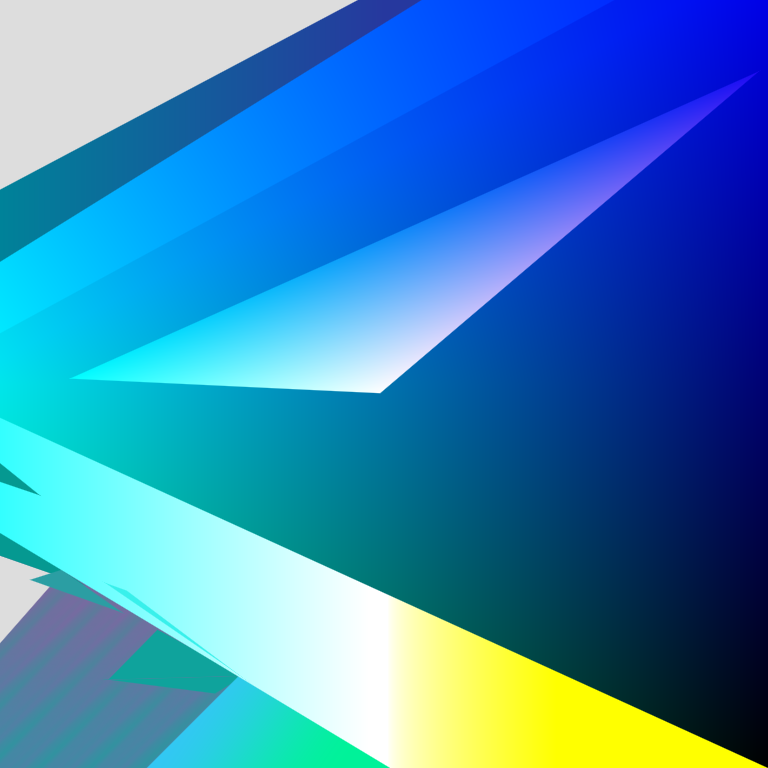
Give the GLSL for this background, as a WebGL 2 fragment shader.

```glsl
#version 300 es
precision highp float;

uniform vec2 u_resolution;
out vec4 outColor;

#define EDGE_SOFTNESS 1.2
#define STREAK_FREQUENCY 95.0
#define STREAK_STRENGTH 0.035
#define PAPER vec3(0.867)
#define TEAL vec3(0.02, 0.60, 0.57)
#define SHARD_LEFT vec2(0.091, 0.507)
#define SHARD_TIP vec2(0.988, 0.907)
#define SHARD_BASE vec2(0.495, 0.488)

// Signed distance to the line a-b, positive on its left
float side(vec2 p, vec2 a, vec2 b) {
    vec2 d = normalize(b - a), q = p - a;
    return d.x * q.y - d.y * q.x;
}

// Antialiased coverage of the positive side of a distance
float cover(float dist) {
    return clamp(0.5 + dist * min(u_resolution.x, u_resolution.y) / EDGE_SOFTNESS, 0.0, 1.0);
}

float above(vec2 p, vec2 a, vec2 b) {
    return cover(side(p, a, b));
}

float triangle(vec2 p, vec2 a, vec2 b, vec2 c) {
    float winding = sign(side(c, a, b));
    float inner = min(side(p, a, b) * winding, side(p, b, c) * winding);
    return cover(min(inner, side(p, c, a) * winding));
}

// Cyan on the left, blue at upper right, black at lower right
vec3 deepField(vec2 p) {
    float left = 1.0 - p.x;
    float green = left * (0.9 - 0.6 * max(p.y - 0.5, 0.0));
    return clamp(vec3(0.0, green, 0.47 * left + 0.9 * p.y), 0.0, 0.95);
}

// Blend of three corner colours across the bright shard
vec3 shardColor(vec2 p) {
    float tip = side(p, SHARD_LEFT, SHARD_BASE) / side(SHARD_TIP, SHARD_LEFT, SHARD_BASE);
    float base = side(p, SHARD_TIP, SHARD_LEFT) / side(SHARD_BASE, SHARD_TIP, SHARD_LEFT);
    vec3 color = (1.0 - tip - base) * vec3(0.0, 1.0, 1.0) + base * vec3(1.0);
    return clamp(color + tip * vec3(0.12, 0.04, 0.95), 0.0, 1.0);
}

// Cyan to white, then quickly to yellow
vec3 ribbonColor(float x) {
    float red = mix(0.2, 1.0, clamp(x / 0.48, 0.0, 1.0));
    float yellow = pow(clamp((x - 0.505) / 0.22, 0.0, 1.0), 0.65);
    return vec3(red, 1.0, 1.0 - yellow);
}

// Slate corner with diagonal streaks and small overlapping facets
vec3 lowerCorner(vec2 p) {
    float across = (p.x - p.y) * STREAK_FREQUENCY;
    float streak = 0.0;
    for (int i = 0; i < 3; i++) {
        float octave = exp2(float(i));
        streak += sin(across * octave + 1.7 * float(i)) / octave;
    }
    vec3 color = mix(vec3(0.25, 0.54, 0.64), vec3(0.43, 0.44, 0.62), smoothstep(0.0, 0.23, p.y));
    color += STREAK_STRENGTH * streak * vec3(1.0, -0.6, 0.2);

    color = mix(color, PAPER, triangle(p, vec2(-0.01, 0.28), vec2(0.077, 0.25), vec2(-0.01, 0.151)));
    color = mix(color, TEAL, triangle(p, vec2(-0.01, 0.32), vec2(-0.01, 0.28), vec2(0.11, 0.238)));
    color = mix(color, vec3(0.17, 0.62, 0.64),
                triangle(p, vec2(0.039, 0.245), vec2(0.08, 0.258), vec2(0.16, 0.202)));

    vec2 facetLeft = vec2(0.141, 0.115), facetRight = vec2(0.318, 0.12);
    float facet = max(triangle(p, facetLeft, vec2(0.205, 0.18), facetRight),
                      triangle(p, facetLeft, facetRight, vec2(0.28, 0.097)));
    color = mix(color, TEAL + 0.04, facet);

    vec3 mint = mix(vec3(0.20, 0.78, 0.96), vec3(0.0, 0.95, 0.60),
                    smoothstep(0.18, 0.45, p.x - 0.7 * p.y));
    return mix(color, mint, 1.0 - above(p, vec2(0.191, 0.0), vec2(0.313, 0.122)));
}

void main() {
    vec2 p = gl_FragCoord.xy / u_resolution;
    vec3 color = deepField(p);

    // Upper bands
    vec3 lightBand = min(color + vec3(0.0, 0.05, 0.08), 1.0);
    color = mix(color, lightBand, above(p, vec2(0.0, 0.566), vec2(0.80, 1.0)));
    vec3 shadowBand = mix(vec3(0.0, 0.51, 0.60), vec3(0.15, 0.22, 0.62), clamp(p.x * 2.0, 0.0, 1.0));
    color = mix(color, shadowBand, above(p, vec2(0.0, 0.659), vec2(0.549, 1.0)));
    color = mix(color, PAPER, above(p, vec2(0.0, 0.753), vec2(0.466, 1.0)));

    // Central shard
    color = mix(color, shardColor(p), triangle(p, SHARD_LEFT, SHARD_BASE, SHARD_TIP));

    // Diagonal ribbon with its notch and thin crease
    vec3 ribbon = ribbonColor(p.x);
    ribbon = mix(ribbon, TEAL, triangle(p, vec2(-0.01, 0.405), vec2(0.052, 0.355), vec2(-0.01, 0.376)));
    ribbon = mix(ribbon, vec3(0.22, 0.94, 0.92),
                 triangle(p, vec2(0.137, 0.241), vec2(0.165, 0.231), vec2(0.306, 0.125)));
    color = mix(ribbon, color, above(p, vec2(0.0, 0.456), vec2(1.0, 0.0)));

    // Lower left corner
    color = mix(lowerCorner(p), color, above(p, vec2(0.0, 0.306), vec2(0.508, 0.0)));
    outColor = vec4(color, 1.0);
}
```
